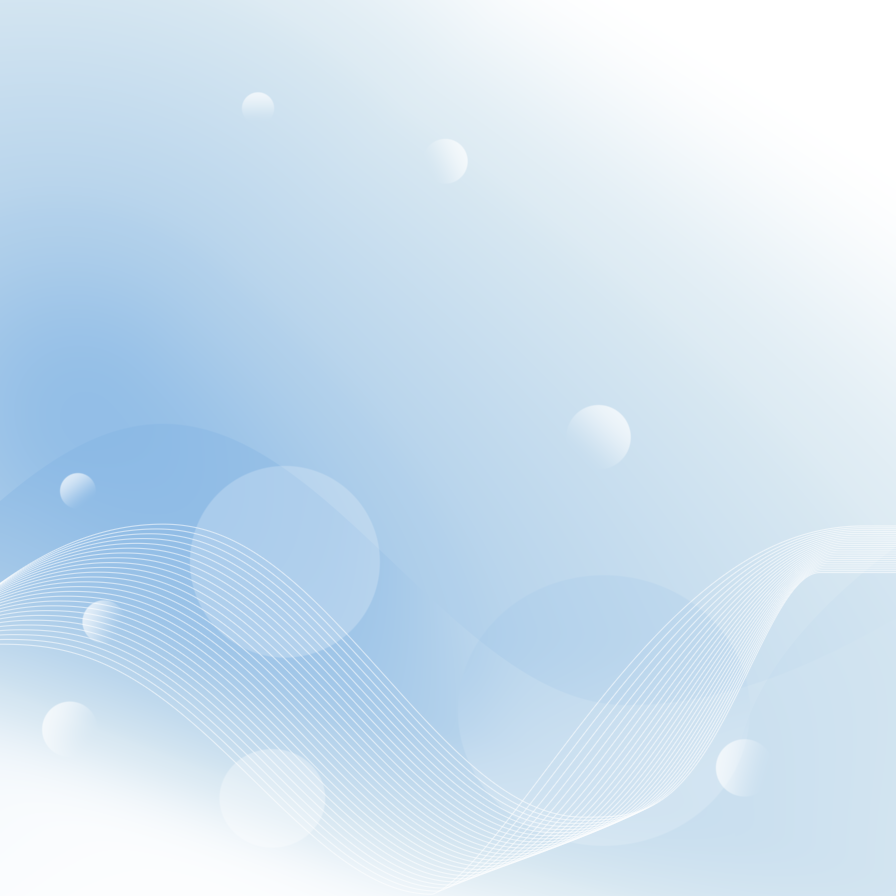
This background is drawn by a Shadertoy shader. Its source:

```glsl
const vec3 DEEP_BLUE = vec3(0.575, 0.745, 0.905);
const vec3 SKY_BLUE = vec3(0.71, 0.825, 0.922);
const vec3 MIST = vec3(0.86, 0.917, 0.95);
const vec3 WHITE = vec3(1.0);
const vec3 HILL_BLUE = vec3(0.49, 0.69, 0.885);
const vec2 BLUE_CENTER = vec2(0.10, 0.53);

const int LINE_COUNT = 26;
const float LINE_WIDTH = 0.0013;
const float LINE_OPACITY = 0.55;

// Each ball: centre, radius, angle of its bright side
const int BALL_COUNT = 7;
const float BALL_OPACITY = 0.68;
const vec4 BALLS[BALL_COUNT] = vec4[BALL_COUNT](
    vec4(0.288, 0.879, 0.018, 1.6),
    vec4(0.497, 0.820, 0.025, 0.4),
    vec4(0.668, 0.512, 0.036, 0.8),
    vec4(0.087, 0.452, 0.020, 2.2),
    vec4(0.116, 0.306, 0.024, 2.7),
    vec4(0.078, 0.186, 0.031, 2.5),
    vec4(0.831, 0.143, 0.032, 2.9));

const float PI = 3.14159265;

// Smooth cosine step from 0 to 1, skewed by a power
float ease(float t, float skew) {
    return 0.5 - 0.5 * cos(PI * pow(clamp(t, 0.0, 1.0), skew));
}

float ellipseMask(vec2 p, vec2 center, vec2 radii, float px) {
    float d = (length((p - center) / radii) - 1.0) * min(radii.x, radii.y);
    return 1.0 - smoothstep(-px, px, d);
}

vec3 toneColor(float t) {
    vec3 col = mix(DEEP_BLUE, SKY_BLUE, smoothstep(0.0, 0.33, t));
    col = mix(col, MIST, clamp((t - 0.27) / 0.39, 0.0, 1.0));
    return mix(col, WHITE, smoothstep(0.6, 1.0, t));
}

// Diagonal blue haze, with white rising from the lower left
vec3 backdrop(vec2 p) {
    vec2 q = p - BLUE_CENTER;
    float along = (q.x - q.y) * 0.7071;
    float across = (q.x + q.y) * 0.7071;
    float alongScale = along < 0.0 ? 1.2 : 0.53;
    float acrossScale = 1.38 - 0.45 * clamp(along, 0.0, 1.0);
    vec2 spread = vec2(along * alongScale, across * acrossScale);
    float tone = sqrt(dot(spread, spread) + 0.002) - 0.03;
    float glow = 1.0 - smoothstep(0.07, 0.38, p.y + 0.35 * p.x);
    return toneColor(mix(min(tone, 1.0), 1.0, glow));
}

float hillHeight(float x) {
    const float TROUGH = 0.70;
    float phase = PI * (x < TROUGH ? (x - 0.182) / 0.518
                                   : 1.0 + (x - TROUGH) / 0.8);
    return 0.37 + 0.157 * cos(phase);
}

vec3 addHills(vec3 col, vec2 p, float px) {
    float depth = hillHeight(p.x) - p.y;
    float mask = smoothstep(-px, px, depth) * exp(-5.0 * max(depth, 0.0));
    vec3 tint = mix(HILL_BLUE, MIST, smoothstep(0.35, 0.6, p.x));
    col = mix(col, tint, 0.32 * mask);

    float rise = 0.12 + 0.27 * sqrt(max(p.x - 0.82, 0.0) / 0.18);
    float side = step(0.82, p.x) * smoothstep(-px, px, rise - p.y);
    return mix(col, SKY_BLUE, 0.16 * side * smoothstep(0.02, 0.3, p.y));
}

// Ribbon line: crest, trough, crest; k blends from first line to last
float ribbonHeight(float x, float k) {
    vec2 crest = mix(vec2(0.182, 0.415), vec2(0.0, 0.281), k);
    vec2 trough = mix(vec2(0.651, 0.088), vec2(0.482, 0.002), k);
    vec2 lastCrest = mix(vec2(0.915, 0.361), vec2(0.963, 0.413), k);
    float lead = max(crest.x - x, 0.0);
    float fall = ease((x - crest.x) / (trough.x - crest.x), mix(1.05, 1.2, k));
    float rise = ease((x - trough.x) / (lastCrest.x - trough.x), mix(1.6, 0.7, k));
    float y = mix(crest.y, trough.y, fall) - 2.0 * lead * lead;
    return mix(y, lastCrest.y, rise);
}

float ribbonMask(vec2 p, float px) {
    const float STEP = 0.001;
    float clear = 1.0;
    for (int i = 0; i < LINE_COUNT; i++) {
        float k = float(i) / float(LINE_COUNT - 1);
        float y = ribbonHeight(p.x, k);
        float slope = (ribbonHeight(p.x + STEP, k) - y) / STEP;
        float d = abs(p.y - y) / sqrt(1.0 + slope * slope);
        float reach = 0.5 * (LINE_WIDTH + px);
        float coverage = clamp((reach - d) / px, 0.0, min(1.0, LINE_WIDTH / px));
        clear *= 1.0 - LINE_OPACITY * coverage;
    }
    return 1.0 - clear;
}

void mainImage(out vec4 fragColor, in vec2 fragCoord) {
    vec2 p = fragCoord / iResolution.y;
    float px = 1.0 / iResolution.y;
    vec3 col = addHills(backdrop(p), p, px);

    // Large translucent discs
    vec3 discTint = mix(WHITE, DEEP_BLUE, smoothstep(0.12, 0.30, p.y));
    col = mix(col, discTint, 0.17 * ellipseMask(p, vec2(0.674, 0.207), vec2(0.163, 0.151), px));
    col = mix(col, WHITE, 0.22 * ellipseMask(p, vec2(0.318, 0.373), vec2(0.106, 0.107), px));
    col = mix(col, WHITE, 0.32 * ellipseMask(p, vec2(0.304, 0.109), vec2(0.059, 0.055), px));

    // Small balls fading away from their bright side
    for (int i = 0; i < BALL_COUNT; i++) {
        vec4 ball = BALLS[i];
        vec2 toLight = vec2(cos(ball.w), sin(ball.w));
        float lit = smoothstep(-0.9, 1.1, dot(p - ball.xy, toLight) / ball.z);
        col = mix(col, WHITE, BALL_OPACITY * lit * ellipseMask(p, ball.xy, vec2(ball.z), px));
    }

    col = mix(col, WHITE, ribbonMask(p, px));
    fragColor = vec4(col, 1.0);
}
```
